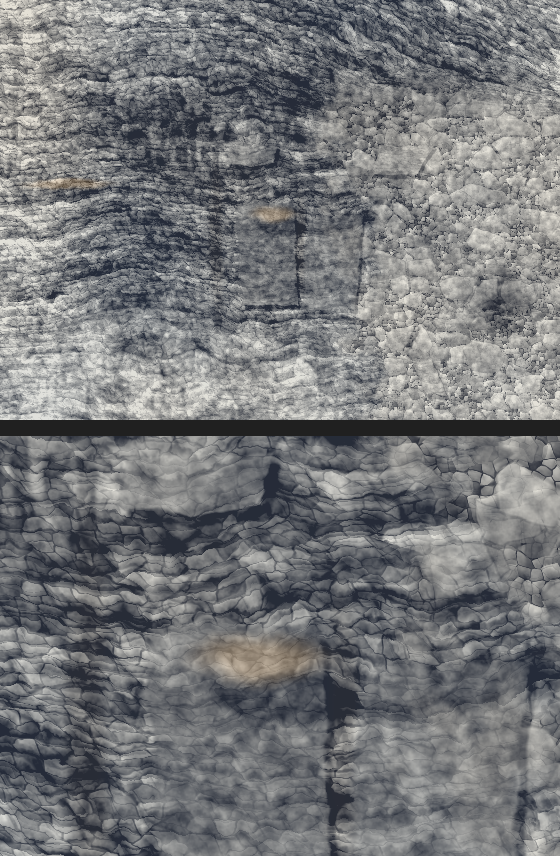
Top, the full canvas; bottom, a detail of the centre.
Give the GLSL for this texture, as a Shadertoy shader.

```glsl
// Weathered grey rock face: broken strata, glossy dark seam, pale slabs and a rubble slope.

const vec3 SHADOW_BLUE = vec3(0.25, 0.27, 0.31);
const vec3 SLATE_GREY = vec3(0.49, 0.50, 0.51);
const vec3 DUST_PALE = vec3(0.84, 0.84, 0.82);
const vec3 OCHRE = vec3(0.74, 0.66, 0.56);

float hash(vec2 p) {
    vec3 q = fract(p.xyx * 0.1031);
    q += dot(q, q.yzx + 33.33);
    return fract((q.x + q.y) * q.z);
}

float noise(vec2 p) {
    vec2 i = floor(p), f = fract(p);
    f = f * f * (3.0 - 2.0 * f);
    return mix(mix(hash(i), hash(i + vec2(1, 0)), f.x),
               mix(hash(i + vec2(0, 1)), hash(i + vec2(1, 1)), f.x), f.y);
}

// Layered noise centred on zero
float fbm(vec2 p) {
    float sum = 0.0, amp = 0.5;
    for (int i = 0; i < 4; i++) {
        sum += amp * (noise(p) - 0.5);
        p = mat2(1.6, 1.2, -1.2, 1.6) * p + 5.3;
        amp *= 0.55;
    }
    return sum;
}

// Soft elliptical region, 1 in the middle
float blob(vec2 p, vec2 centre, vec2 radius) {
    return 1.0 - smoothstep(0.35, 1.15, length((p - centre) / radius));
}

// Tilted box with a narrow rim
float slab(vec2 p, vec2 centre, vec2 size, float tilt) {
    p -= centre;
    p.x += tilt * p.y;
    vec2 d = abs(p) - size;
    return 1.0 - smoothstep(-0.002, 0.002, max(d.x, d.y));
}

// Standing faces in x, loose pale blocks in y
vec2 slabs(vec2 p) {
    float face = max(slab(p, vec2(0.635, 0.42), vec2(0.068, 0.095), 0.06),
                     slab(p, vec2(0.79, 0.375), vec2(0.065, 0.11), -0.08));
    face = max(face, slab(p, vec2(0.64, 0.302), vec2(0.065, 0.03), 0.1));
    float loose = max(slab(p, vec2(0.955, 0.62), vec2(0.06, 0.035), -0.5),
                      slab(p, vec2(1.02, 0.105), vec2(0.025, 0.045), 0.45));
    loose = max(loose, slab(p, vec2(0.60, 0.63), vec2(0.055, 0.022), -0.2));
    return vec2(face, loose);
}

// One set of jointed beds: lit blocks with shadow under each ledge
float beds(vec2 p, vec2 density, float seed) {
    float y = p.y * density.y, row = floor(y);
    float x = p.x * density.x * (0.6 + 0.8 * hash(vec2(row, seed)));
    x += 17.0 * hash(vec2(seed, row)) + 0.3 * fract(y);
    vec2 id = vec2(floor(x), row) + seed, f = fract(vec2(x, y));
    float depth = 0.15 + 0.4 * hash(id + 7.7);
    float under = 1.0 - smoothstep(depth * 0.5, depth, f.y);
    under = max(under, smoothstep(0.92, 1.0, f.y)) * hash(id + 3.1);
    float joint = 1.0 - smoothstep(0.0, 0.06, min(f.x, 1.0 - f.x));
    return 0.3 * (hash(id) - 0.5) + 0.08 * f.y - 0.26 * max(under, 0.6 * joint);
}

// Angular stones: x = tone, y = random id, z = inside mask
vec3 stones(vec2 p, float seed) {
    vec2 cell = floor(p), nearId = cell, toStone = vec2(0);
    float first = 9.0, second = 9.0;
    for (int j = -1; j <= 1; j++)
    for (int i = -1; i <= 1; i++) {
        vec2 id = cell + vec2(i, j);
        vec2 d = id + 0.1 + 0.8 * vec2(hash(id + seed), hash(id + seed + 41.0)) - p;
        float dist = 0.6 * length(d) + 0.4 * max(abs(d.x + 0.4 * d.y), abs(d.y));
        if (dist < first) { second = first; first = dist; nearId = id; toStone = -d; }
        else second = min(second, dist);
    }
    float id = hash(nearId + seed + 9.0);
    float inside = smoothstep(0.02, 0.13, second - first);
    float lit = dot(toStone, vec2(0.9 * hash(nearId + 2.0) - 0.7, 0.6));
    return vec3(mix(-0.22, 0.28 * (id - 0.45) + 0.26 * lit, inside), id, inside);
}

// Coarse stones scattered over ever finer gravel
float rubble(vec2 p) {
    float tone = 1.1 * stones(p * 105.0, 3.0).x, scale = 66.0;
    for (int i = 0; i < 4; i++) {
        vec3 s = stones(p * vec2(0.85, 1.15) * scale, scale);
        float rarity = 0.5 + 0.09 * float(i);
        tone = mix(tone, s.x + 0.25 * tone, s.z * smoothstep(rarity, rarity + 0.03, s.y));
        scale *= 0.62;
    }
    return tone;
}

vec3 rockColour(float tone) {
    tone = clamp(tone, 0.17, 0.88);
    return tone < 0.5 ? mix(SHADOW_BLUE, SLATE_GREY, (tone - 0.27) / 0.23)
                      : mix(SLATE_GREY, DUST_PALE, (tone - 0.5) / 0.34);
}

void mainImage(out vec4 fragColor, in vec2 fragCoord) {
    vec2 p = fragCoord / iResolution.y;
    float broad = fbm(p * 3.0), rough = fbm(p * 17.0 + 8.0), grain = fbm(p * 85.0);
    vec2 jag = p + 0.017 * vec2(rough, fbm(p * 23.0 + 31.0));

    // Folded strata split into shards, dipping to the right near the top
    vec2 q = jag + vec2(0.0, 0.1 * broad + 0.008 * grain);
    q.y += 0.35 * max(p.x - 0.6, 0.0) * smoothstep(0.55, 0.85, p.y);
    float shards = 0.5 * stones(q * vec2(20.0, 44.0), 6.0).x + 0.6 * stones(q * vec2(52.0, 105.0), 8.0).x;
    float strata = 0.04 + 0.5 * beds(q, vec2(5.0, 13.0), 1.0) + 0.6 * beds(q, vec2(11.0, 33.0), 5.0)
                 + 0.5 * beds(q, vec2(26.0, 78.0), 9.0) + shards;

    // Pale massive rock at the lower left
    float pale = smoothstep(0.32, 0.14, p.y + 0.35 * broad) * smoothstep(0.95, 0.75, p.x);
    float massive = 0.5 * stones(jag * vec2(11.0, 9.0), 2.0).x + 0.55 * strata + 0.3 * rough;
    float tone = mix(strata, massive + 0.11, 0.8 * pale);

    // Glossy seam with upright facets
    float seam = blob(jag, vec2(0.56, 0.67), vec2(0.38, 0.12));
    float gloss = smoothstep(0.35, 0.75, noise(jag * vec2(85.0, 19.0))) + noise(jag * vec2(28.0, 24.0)) - 1.0;
    tone = mix(tone, 0.7 * tone + 0.24 * gloss, 0.7 * seam);

    // Rubble slope on the right
    float slope = smoothstep(-0.04, 0.04, p.x - 0.86 + 0.1 * (p.y - 0.4) + 0.35 * broad + 0.2 * rough);
    slope *= smoothstep(0.88, 0.76, p.y + 0.3 * broad);
    tone = mix(tone, rubble(jag) + 0.035, slope);

    // Smooth slabs standing clear of the broken beds, shadow along their rims
    vec2 block = slabs(jag), rim = slabs(jag + vec2(-0.006, 0.01));
    float layered = 0.2 * fbm(q * vec2(9.0, 70.0)) + 0.35 * strata;
    tone -= 0.2 * max(rim.x, rim.y);
    tone = mix(tone, layered + 0.03 + 0.12 * block.y, 0.9 * max(block.x, block.y));

    // Hollows, gullies and hazy rims
    float dark = 0.13 * blob(p, vec2(0.5, 0.58), vec2(0.52, 0.34)) + 0.12 * blob(p, vec2(0.88, 0.86), vec2(0.4, 0.2))
               + 0.22 * blob(jag, vec2(1.19, 0.28), vec2(0.08, 0.1));
    float gully = blob(jag, vec2(0.515, 0.42), vec2(0.02, 0.22)) + blob(jag, vec2(0.715, 0.42), vec2(0.015, 0.14));
    float haze = 0.11 * smoothstep(0.4, 0.0, p.x) + 0.08 * smoothstep(0.25, 0.0, p.y) + 0.06 * smoothstep(0.85, 1.0, p.y);
    tone += 0.485 + haze - dark - 0.12 * gully + 0.2 * broad + 0.14 * rough + 0.42 * grain;

    // Earthy tint and ochre stains
    float earth = slope * 0.4 + gully * 0.4 + 0.5 * smoothstep(0.3, 0.1, p.x) * smoothstep(0.4, 0.8, p.y) + broad;
    vec3 colour = rockColour(tone) + vec3(0.025, 0.004, -0.022) * clamp(earth, -0.3, 1.0);
    float stain = blob(jag, vec2(0.65, 0.49), vec2(0.06, 0.022)) + blob(jag, vec2(0.16, 0.56), vec2(0.12, 0.014));
    colour = mix(colour, OCHRE + 0.8 * (tone - 0.5), 0.7 * clamp(stain, 0.0, 1.0));
    fragColor = vec4(clamp(colour, 0.0, 1.0), 1.0);
}
```
